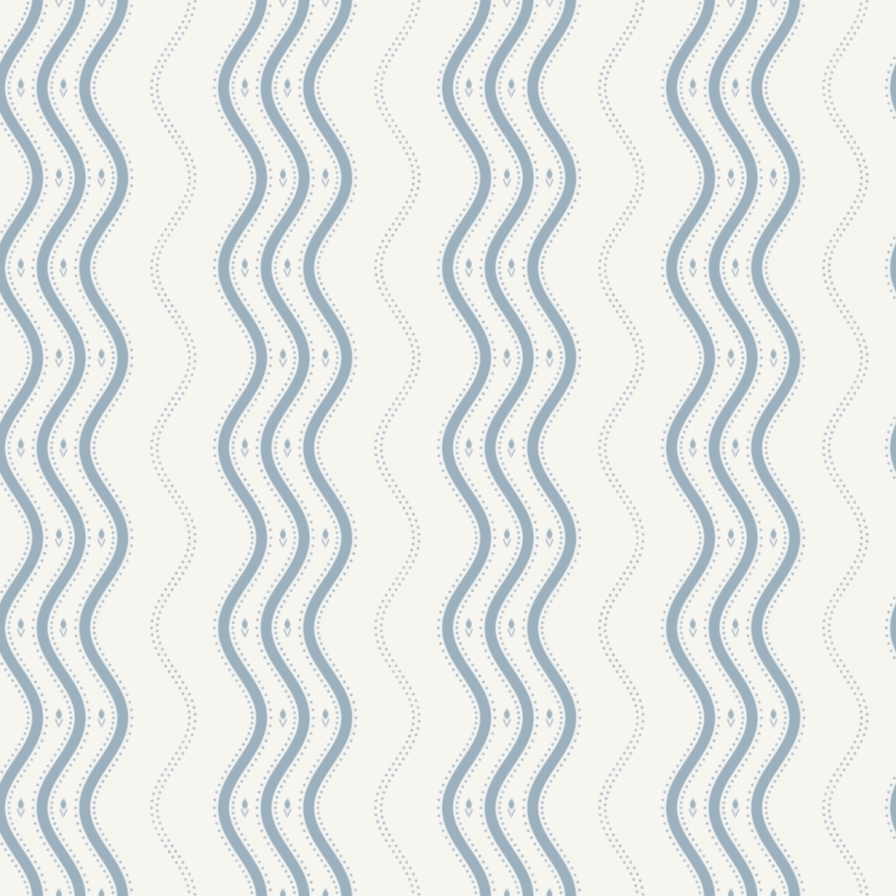
Write a Shadertoy shader that draws this pattern.

```glsl
// Wavy blue ribbon trios edged with dots, small tulips between them and a double dotted line.

const float PI = 3.14159265;
const float COLUMNS = 4.0;          // repeats across; one column is one unit wide
const float WAVELENGTH = 0.8036;
const float CREST_Y = 0.392;        // first leftmost bend, measured from the top
const float AMPLITUDE = 0.085;
const float DOTS_PER_WAVE = 30.0;
const float RIBBON_START = 0.083;
const float RIBBON_GAP = 0.19;
const float RIBBON_HALF = 0.0242;
const float DOTTED_LINE = 0.774;

const vec3 PAPER = vec3(0.97, 0.96, 0.94);
const vec3 HAZE = vec3(0.93, 0.95, 0.96);
const vec3 BLUE = vec3(0.61, 0.69, 0.74);
const vec3 PALE_BLUE = vec3(0.66, 0.73, 0.78);

float phaseAt(float y) { return 2.0 * PI * (y - CREST_Y) / WAVELENGTH; }
float waveX(float phase) { return -AMPLITUDE * cos(phase); }
float waveSlope(float phase) { return AMPLITUDE * 2.0 * PI / WAVELENGTH * sin(phase); }

float cover(float dist, float edge) { return smoothstep(edge, -edge, dist); }

float segmentDistance(vec2 p, vec2 a, vec2 b) {
    vec2 ab = b - a;
    return length(p - a - ab * clamp(dot(p - a, ab) / dot(ab, ab), 0.0, 1.0));
}

// Gentle layered-sine variation in print strength
float printStrength(vec2 p) {
    return 0.88 + 0.07 * sin(p.x * 9.0 + 3.0 * sin(p.y * 5.0)) + 0.05 * sin(p.y * 31.0 + p.x * 4.0);
}

// Distance to a row of dots evenly spaced along a curve parallel to the wave
float dotRow(vec2 p, float baseX, float offset, float stagger, float radius) {
    float phase = phaseAt(p.y);
    float stepSize = 2.0 * PI / DOTS_PER_WAVE;
    float nearest = round((phase - 0.05 * sin(2.0 * phase)) / stepSize - stagger);
    float dist = 1.0;
    for (int i = -2; i <= 2; i++) {
        float arc = (nearest + float(i) + stagger) * stepSize;
        float t = arc + 0.05 * sin(2.0 * arc);
        vec2 onWave = vec2(baseX + waveX(t), CREST_Y + t * WAVELENGTH / (2.0 * PI));
        vec2 normal = normalize(vec2(1.0, -waveSlope(t)));
        dist = min(dist, length(p - onWave - normal * offset) - radius);
    }
    return dist;
}

// Pointed bud, with y running downwards
float budDistance(vec2 p) {
    p.y += 0.017;
    float halfWidth = 0.0125 * (1.0 - 0.3 * smoothstep(0.0, -0.02, p.y));
    return (length(p / vec2(halfWidth, 0.021)) - 1.0) * halfWidth;
}

// Two mirrored leaves meeting at the foot
float leafDistance(vec2 p) {
    p.x = abs(p.x);
    return segmentDistance(p, vec2(0.001, 0.037), vec2(0.014, 0.009)) - 0.0035;
}

void mainImage(out vec4 fragColor, in vec2 fragCoord) {
    vec2 p = vec2(fragCoord.x, iResolution.y - fragCoord.y) / iResolution.y * COLUMNS;
    float edge = max(0.75 * COLUMNS / iResolution.y, 0.0055);
    float strength = printStrength(p);

    // Fold into one column along the wave
    float phase = phaseAt(p.y);
    float straightX = fract(p.x - waveX(phase));
    vec2 local = vec2(straightX + waveX(phase), p.y);

    // Nearest of the three ribbons
    float ribbonIndex = clamp(round((straightX - RIBBON_START) / RIBBON_GAP), 0.0, 2.0);
    float ribbonX = RIBBON_START + ribbonIndex * RIBBON_GAP;
    float slope = waveSlope(phase);
    float ribbon = abs(straightX - ribbonX) / sqrt(1.0 + slope * slope) - RIBBON_HALF;

    // Dots beside the ribbon and along the double line
    float dots = 1.0;
    for (int i = 0; i < 2; i++) {
        float side = float(i) * 2.0 - 1.0;
        dots = min(dots, dotRow(local, ribbonX, side * 0.0415, 0.0, 0.0058));
        dots = min(dots, dotRow(local, DOTTED_LINE, side * 0.0125, 0.5 * float(i), 0.0058));
    }

    // Tulips at every bend, midway between ribbons
    float bend = round(phase / PI) * PI;
    float gapIndex = clamp(round((straightX - RIBBON_START) / RIBBON_GAP - 0.5), 0.0, 1.0);
    vec2 tulipCentre = vec2(RIBBON_START + (gapIndex + 0.5) * RIBBON_GAP + waveX(bend),
                            CREST_Y + bend * WAVELENGTH / (2.0 * PI));
    vec2 tulip = local - tulipCentre;

    // Layer the colours
    vec3 color = mix(PAPER, HAZE, 0.8 * cover(ribbon - 0.009, 0.006));
    color = mix(color, PALE_BLUE, strength * cover(dots, edge));
    color = mix(color, PALE_BLUE, 0.85 * cover(leafDistance(tulip), edge));
    color = mix(color, BLUE, 0.95 * cover(budDistance(tulip), edge));
    color = mix(color, BLUE, cover(ribbon, edge));
    fragColor = vec4(color, 1.0);
}
```
